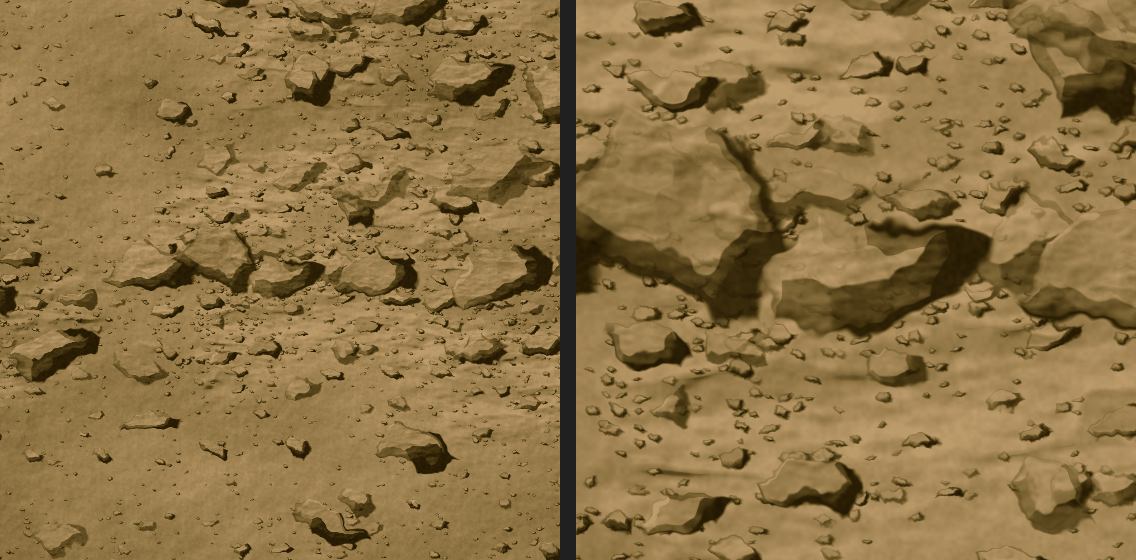
Left, the full canvas; right, a detail of the centre.
Write a three.js fragment shader that draws this texture.

```glsl
// Dry, sandy ground strewn with faceted rocks, low slabs and gravel, lit from the upper left.
// Cellular layers paint convex rocks with cast shadows, from gravel up to boulders, as one
// scalar tone; a colour ramp then turns that tone into ochre.
varying vec2 vUv;

const vec3 SHADE_COLOUR = vec3(0.11, 0.07, 0.005);
const vec3 SUNLIT_COLOUR = vec3(0.66, 0.54, 0.35);
const vec2 SUN = vec2(-0.66, 0.75);
const vec2 SHADOW = vec2(0.42, -0.32);
const float SHADOW_TONE = 0.08;
const float EDGE = 0.0016;
const int FACETS = 7;

float hash(vec2 p) {
  return fract(sin(dot(p, vec2(127.1, 311.7))) * 43758.55);
}

float noise(vec2 p) {
  vec2 i = floor(p), f = fract(p);
  f = f * f * (3.0 - 2.0 * f);
  vec2 e = vec2(1.0, 0.0);
  return mix(mix(hash(i), hash(i + e.xy), f.x),
             mix(hash(i + e.yx), hash(i + e.xx), f.x), f.y);
}

float fbm(vec2 p) {
  float sum = 0.0, amp = 0.5;
  for (int i = 0; i < 4; i++) {
    sum += amp * noise(p);
    p = mat2(1.6, 1.2, -1.2, 1.6) * p + 5.3;
    amp *= 0.5;
  }
  return sum / 0.9375;
}

// Creased height: folding the noise makes sharp ledges
float ledges(vec2 p) {
  return 1.0 - abs(2.0 * fbm(p) - 1.0);
}

// Brightness change of a creased surface towards the sun
float relief(vec2 p, vec2 frequency, float reach) {
  return ledges(p * frequency) - ledges((p + SUN * reach) * frequency);
}

// Where rocks gather: a wavy middle band, the upper right and loose patches
float cover(vec2 p) {
  float offBand = (p.y - 0.47 - 0.05 * sin(p.x * 7.0 - 2.0)) / 0.15;
  float band = exp(-offBand * offBand);
  float corner = 1.0 - smoothstep(0.04, 0.17, length((p - vec2(0.82, 0.95)) * vec2(0.35, 1.0)));
  float patches = noise(p * 5.0 + 3.0);
  return clamp((0.3 + 0.6 * band + 0.8 * corner) * (0.35 + 1.2 * patches), 0.0, 1.0);
}

// One rock: the lowest of several tilted planes gives each facet and its light
float paintRock(float tone, vec2 q, float soft, float rough, vec2 id) {
  float tilt = 0.9 * (hash(id + 1.7) - 0.5);
  q = mat2(cos(tilt), -sin(tilt), sin(tilt), cos(tilt)) * q;
  q.y *= mix(1.3, 2.5, hash(id + 2.9));
  float exposed = mix(0.5, 1.0, hash(id + 4.1));
  float height = mix(0.2, 0.45, hash(id + 5.3));
  float light = mix(0.88, 1.06, hash(id + 6.1));
  float inside = 9.0, inShadow = 9.0;
  for (int k = 0; k < FACETS; k++) {
    float turn = hash(id + float(k) * 3.7 + 8.0);
    float angle = (float(k) + 0.8 * turn) * 6.2832 / float(FACETS);
    vec2 dir = vec2(cos(angle), sin(angle));
    float dist = mix(0.62, 1.0, fract(turn * 7.3)) - dot(q, dir);
    float face = dist * mix(0.8, 3.0, 0.5 + 0.5 * dir.y);
    float shade = 0.62 + 0.46 * dot(dir, SUN) + 0.16 * (turn - 0.5);
    light = mix(light, shade, smoothstep(-soft, soft, height - face));
    height = min(height, face);
    inside = min(inside, dist);
    inShadow = min(inShadow, dist + max(0.0, dot(SHADOW, dir)) * exposed);
  }
  light *= mix(0.6, 1.0, smoothstep(0.0, 0.12, inside + 0.15 * max(q.y, 0.0)));
  light = mix(tone, light + rough, 0.3 + 0.7 * exposed);
  float shadowMask = smoothstep(-soft, soft + 0.05, inShadow) * smoothstep(0.3, 0.8, exposed);
  tone = mix(tone, SHADOW_TONE, shadowMask);
  return mix(tone, light, smoothstep(-soft, soft, inside));
}

// Scatter rocks over a jittered grid, far rows first so near ones overlap them
float rockLayer(float tone, vec2 p, float cells, float density, float rough, float seed) {
  vec2 g = p * cells;
  g += 0.34 * (vec2(fbm(g * 3.0 + seed), fbm(g * 3.0 + seed + 19.0)) - 0.5);
  vec2 home = floor(g);
  for (int j = 0; j < 3; j++) {
    for (int i = 0; i < 3; i++) {
      vec2 id = home + vec2(float(i) - 1.0, 1.0 - float(j));
      vec2 key = id + seed;
      vec2 centre = id + 0.25 + 0.5 * vec2(hash(key), hash(key + 11.3));
      if (hash(key + 23.9) > density * cover(centre / cells)) continue;
      float size = mix(0.22, 0.56, hash(key + 31.1));
      tone = paintRock(tone, (g - centre) / size, EDGE * cells / size, rough, key);
    }
  }
  return tone;
}

void main() {
  vec2 p = vUv;

  // Sand: broad drifts, gentle bumps and fine grain
  float tone = 0.885 + 0.3 * (fbm(p * vec2(3.0, 6.0)) - 0.5);
  tone += 0.16 * (fbm(p * vec2(9.0, 18.0) + 4.0) - 0.5);
  tone += 0.3 * (fbm(p * 45.0) - fbm((p + SUN * 0.006) * 45.0));
  float grain = noise(p * 230.0) + noise(p * 410.0 + 7.0) - 1.0;

  // Half-buried slabs: pale tops, with dark gaps under the steepest ledges
  float slabs = smoothstep(0.22, 0.5, cover(p)) * smoothstep(0.42, 0.54, fbm(p * vec2(7.0, 13.0) + 2.0));
  float slabRelief = relief(p, vec2(9.0, 24.0), 0.007);
  tone += slabs * (0.07 + 1.1 * clamp(slabRelief, -0.2, 0.08));
  tone -= slabs * 0.5 * smoothstep(0.16, 0.3, -slabRelief);

  // Gravel up to boulders
  float rough = 0.7 * relief(p, vec2(22.0, 44.0), 0.004);
  tone = rockLayer(tone, p, 115.0, 0.3, 0.0, 71.0);
  tone = rockLayer(tone, p, 55.0, 0.28, 0.0, 53.0);
  tone = rockLayer(tone, p, 25.0, 0.5, rough, 37.0);
  tone = rockLayer(tone, p, 12.0, 0.85, rough, 17.0);
  tone = rockLayer(tone, p, 6.5, 0.9, rough, 5.0);

  tone = clamp(tone + 0.06 * grain, 0.0, 1.15);
  gl_FragColor = vec4(mix(SHADE_COLOUR, SUNLIT_COLOUR, vec3(tone, tone, pow(tone, 1.4))), 1.0);
}
```
